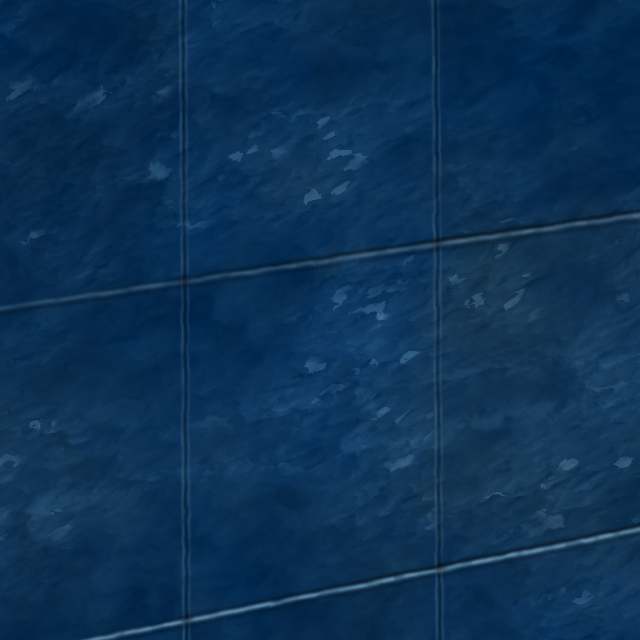
Give the GLSL for this texture, as a Shadertoy shader.

```glsl
// Weathered blue slate tiles in slanted perspective, with pale worn joints.

vec3 hash3(vec2 p) {
    vec3 k = vec3(dot(p, vec2(127.1, 311.7)), dot(p, vec2(269.5, 183.3)), dot(p, vec2(419.2, 371.9)));
    return fract(sin(k) * 43758.545);
}

// Smooth cellular noise: random cell values blended by distance to jittered centres.
float cellNoise(vec2 p) {
    vec2 cell = floor(p), f = fract(p);
    float sum = 0.0, total = 0.0;
    for (int y = -1; y <= 1; y++)
    for (int x = -1; x <= 1; x++) {
        vec2 offset = vec2(x, y);
        vec3 h = hash3(cell + offset);
        vec2 d = offset + h.xy - f;
        float weight = exp(-8.0 * dot(d, d));
        sum += weight * h.z;
        total += weight;
    }
    return sum / total;
}

// Layered cellular noise, centred near 0.5.
float mottle(vec2 p) {
    float sum = 0.0, amp = 0.5, total = 0.0;
    for (int i = 0; i < 5; i++) {
        sum += amp * cellNoise(p);
        total += amp;
        amp *= 0.62;
        p = mat2(1.7, 1.1, -1.1, 1.7) * p + 7.3;
    }
    return sum / total;
}

// Soft line profile at signed distance d.
float ridge(float d, float width) {
    return exp(-d * d / (width * width));
}

void mainImage(out vec4 fragColor, in vec2 fragCoord) {
    vec2 uv = fragCoord / iResolution.xy;

    // Tile grid: near-vertical columns and rows whose slope grows downward.
    float rowHeight = 0.547 - 0.056 * uv.x;
    float column = (uv.x - 0.292 + 0.006 * uv.y) / 0.395;
    float row = (uv.y - 0.518 - 0.146 * uv.x) / rowHeight;
    vec2 tile = floor(vec2(column, row));
    float wobble = 0.002 * (cellNoise(uv * 45.0) - 0.5);
    float dx = (column - round(column)) * 0.395 + wobble;
    float dy = (row - round(row)) * rowHeight + wobble;

    // Stone coordinates run along the slope, so stains stretch with the rows.
    vec2 stone = vec2(uv.x, (uv.y - 0.17 * uv.x) * 1.4);
    float broad = mottle(stone * 4.0 + 3.0);
    float fine = mottle(stone * 19.0 + 20.0 + broad * 2.0);
    float hue = mottle(uv * 3.0 + 41.0);

    // Base tone: mottling, small tile differences and a darker upper left.
    float tone = 0.47 + 0.9 * (broad - 0.5) + 0.6 * (fine - 0.5);
    tone += 0.10 * (hash3(tile + 5.0).x - 0.5);
    tone -= 0.14 * smoothstep(0.5, 1.0, uv.y);
    tone -= 0.14 * smoothstep(0.45, 0.0, length(uv - vec2(0.05, 0.76)));
    tone -= 0.12 * smoothstep(0.16, 0.0, length(uv - vec2(1.0, 0.83)));

    // Two chalky streaks inside a hazy band across the middle row.
    float drift = row + 0.09 * (broad - 0.5) + 0.05 * (fine - 0.5);
    float chalk = smoothstep(0.38, 0.68, fine);
    tone += 0.18 * ridge(drift + 0.5, 0.22);
    tone += chalk * (0.34 * ridge(drift + 0.42, 0.035) + 0.32 * ridge(drift + 0.57, 0.035));

    vec3 color = mix(vec3(0.005, 0.135, 0.260), vec3(0.100, 0.260, 0.405), clamp(tone, 0.0, 1.5));
    color += (hue - 0.5) * vec3(0.08, 0.02, -0.07);

    // Shallow brush-like relief and scattered pale flecks.
    vec2 grain = stone * vec2(52.0, 68.0) + fine * 3.0;
    float relief = cellNoise(grain) - cellNoise(grain + vec2(0.35, -0.45));
    color += 0.045 * relief * smoothstep(0.3, 0.7, broad);
    float fleck = smoothstep(0.80, 0.95, cellNoise(grain * 0.7 + 9.0)) * smoothstep(0.5, 0.7, broad);
    vec2 chip = uv - vec2(0.595, 0.504);
    fleck += 1.6 * ridge(chip.x - chip.y, 0.010) * ridge(chip.x + chip.y, 0.017) * smoothstep(0.3, 0.7, cellNoise(uv * 110.0));
    color += 0.12 * fleck * vec3(0.9, 1.0, 1.0);

    // Upright joints: a dark seam between two thin worn edges.
    float wear = 0.4 + 0.7 * cellNoise(uv * vec2(60.0, 38.0) + 17.0);
    color *= 1.0 - 0.22 * ridge(dx, 0.003);
    float edges = 0.55 * ridge(dx + 0.0045, 0.0024) + 0.42 * ridge(dx - 0.0045, 0.0022);
    color = mix(color, vec3(0.23, 0.38, 0.51), edges * wear);

    // Slanted joints: a pale lip under a dark seam, brighter in the lower row.
    float lower = step(row, -0.5);
    float fade = mix(mix(0.55, 0.85, smoothstep(0.2, 0.8, uv.x)), 1.0, lower);
    color *= 1.0 - 0.45 * ridge(dy - 0.006, 0.0035) * smoothstep(-0.1, 0.7, uv.x);
    color *= 1.0 - 0.20 * ridge(dy + 0.008, 0.004);
    vec3 lip = mix(vec3(0.29, 0.41, 0.49), vec3(0.36, 0.52, 0.63), lower);
    color = mix(color, lip, clamp(ridge(dy, 0.0038) * fade * (0.3 + 0.75 * wear), 0.0, 1.0));

    // Dark soil gathers where joints cross.
    color *= 1.0 - 0.35 * ridge(length(vec2(dx, dy - 0.002)), 0.009);

    fragColor = vec4(clamp(color, 0.0, 1.0), 1.0);
}
```
